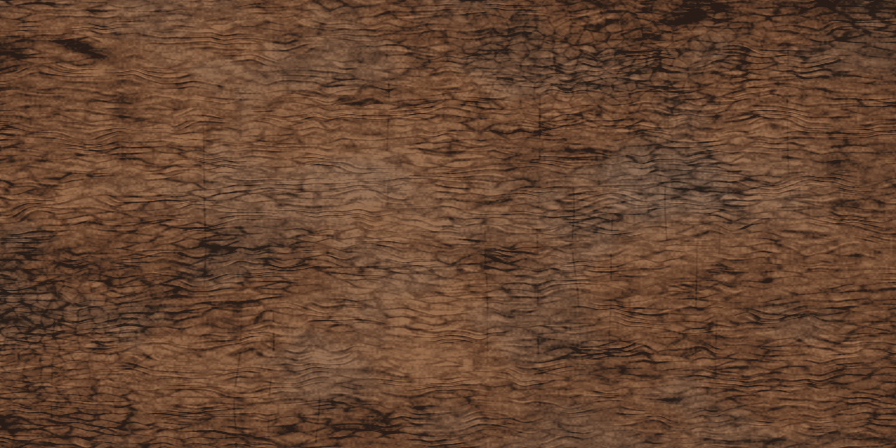
Write a Shadertoy shader that draws this texture.

```glsl
float hash(vec2 p) {
    vec3 q = fract(vec3(p.xyx) * 0.1031);
    q += dot(q, q.yzx + 33.33);
    return fract((q.x + q.y) * q.z);
}

float noise(vec2 p) {
    vec2 i = floor(p), f = fract(p);
    f = f * f * (3.0 - 2.0 * f);
    return mix(mix(hash(i), hash(i + vec2(1, 0)), f.x),
               mix(hash(i + vec2(0, 1)), hash(i + vec2(1, 1)), f.x), f.y);
}

float fbm(vec2 p) {
    float sum = 0.0, amp = 0.5;
    for (int i = 0; i < 5; i++) {
        sum += amp * noise(p);
        p = mat2(1.6, 1.2, -1.2, 1.6) * p + 17.3;
        amp *= 0.5;
    }
    return sum / 0.97;
}

// Soft elliptical patch
float blob(vec2 p, vec2 centre, vec2 size) {
    vec2 d = (p - centre) / size;
    return exp(-dot(d, d));
}

// Gap between nearest and second nearest cell points: zero on a crack
float cellGap(vec2 p) {
    vec2 i = floor(p), f = fract(p);
    float near = 8.0, next = 8.0;
    for (int y = -1; y <= 1; y++)
    for (int x = -1; x <= 1; x++) {
        vec2 o = vec2(x, y);
        vec2 site = o + vec2(hash(i + o), hash(i + o + 57.0)) - f;
        float d = length(site);
        next = min(next, max(near, d));
        near = min(near, d);
    }
    return next - near;
}

// Faint upright scratches, slightly tilted and broken
float scratches(vec2 p) {
    float sum = 0.0;
    for (int i = 0; i < 16; i++) {
        float k = float(i);
        float x = 2.0 * hash(vec2(k, 3.0)) + 0.14 * (hash(vec2(k, 7.0)) - 0.5) * p.y
                + 0.012 * noise(vec2(p.y * 9.0, k));
        float span = smoothstep(0.3, 0.05, abs(p.y - hash(vec2(k, 11.0))));
        float broken = smoothstep(0.3, 0.8, noise(vec2(p.y * 40.0, k)));
        sum += smoothstep(0.004, 0.0, abs(p.x - x)) * span * broken;
    }
    return sum;
}

void mainImage(out vec4 fragColor, in vec2 fragCoord) {
    vec2 p = fragCoord / iResolution.y;

    // Bend the grain gently, with small jogs across it
    vec2 q = p;
    q.y += 0.045 * (fbm(p * vec2(1.6, 2.5)) - 0.5);
    q.y += 0.008 * (noise(p * vec2(30.0, 14.0)) - 0.5);
    q.y += 0.007 * (noise(p * vec2(14.0, 26.0) + 5.0) - 0.5);

    // Short fissures between long flat cells
    float wear = smoothstep(0.3, 0.7, fbm(p * vec2(2.5, 5.0) + 40.0));
    float gaps = smoothstep(0.2, 0.75, noise(q * vec2(18.0, 55.0)));
    float fissure = smoothstep(0.38, 0.0, cellGap(q * vec2(15.0, 66.0)));
    fissure *= (0.3 + 0.7 * gaps) * (0.55 + 0.45 * wear);

    // Rows of thin dashes, each with a lit lip
    float row = fract(q.y * 68.0 + 2.2 * noise(q * vec2(11.0, 30.0) + 9.0)) - 0.5;
    float dashes = smoothstep(0.3, 0.75, noise(q * vec2(17.0, 72.0) + 33.0));
    float dash = smoothstep(0.3, 0.0, abs(row)) * dashes;
    float lip = smoothstep(0.22, 0.0, abs(row - 0.28)) * dashes;

    // Crazed skin in the upper right and lower left
    float crazed = blob(p, vec2(1.35, 0.88), vec2(0.45, 0.2))
                 + blob(p, vec2(0.1, 0.25), vec2(0.3, 0.2));
    float craze = smoothstep(0.3, 0.0, cellGap(q * vec2(30.0, 46.0) + 60.0)) * crazed;

    // Stains and knots with ragged edges
    vec2 s = p + 0.09 * (vec2(fbm(p * 9.0), fbm(p * 9.0 + 30.0)) - 0.5);
    float ragged = smoothstep(0.25, 0.65, fbm(q * vec2(14.0, 45.0) + 20.0));
    float stain = blob(s, vec2(1.56, 0.955), vec2(0.07, 0.02))
                + blob(s, vec2(0.16, 0.9), vec2(0.09, 0.016))
                + blob(s, vec2(0.01, 0.88), vec2(0.05, 0.03))
                + blob(s, vec2(1.9, 0.98), vec2(0.16, 0.025)) * 0.6
                + blob(s, vec2(0.29, 0.76), vec2(0.04, 0.11)) * 0.5;
    float streak = blob(s, vec2(1.17, 0.6), vec2(0.05, 0.09))
                 + blob(s, vec2(1.9, 0.65), vec2(0.06, 0.08))
                 + blob(s, vec2(1.1, 0.42), vec2(0.08, 0.06))
                 + blob(s, vec2(0.85, 0.06), vec2(0.25, 0.06));
    float worn = blob(s, vec2(1.52, 0.57), vec2(0.38, 0.1))
               + 0.4 * blob(s, vec2(0.85, 0.62), vec2(0.15, 0.08));

    // Sum the light and dark layers
    float tone = 0.72 + 0.58 * (fbm(p * vec2(2.2, 5.0) + 3.0) - 0.5);
    tone += 0.24 * (noise(q * vec2(14.0, 62.0) + 70.0) - 0.5);
    tone += 0.30 * (noise(q * vec2(45.0, 150.0)) - 0.5);
    tone += 0.26 * (noise(p * vec2(190.0, 230.0)) - 0.5);
    tone += 0.14 * lip + 0.17 * worn;
    tone -= 0.42 * fissure + 0.30 * dash + 0.26 * craze;
    tone -= (0.55 * stain + 0.32 * streak) * (0.3 + 0.7 * ragged);
    tone -= 0.2 * scratches(p);
    vec2 edge = (p - vec2(1.0, 0.52)) / vec2(1.0, 0.5);
    tone -= 0.13 * pow(abs(edge.x), 4.0) + 0.13 * pow(abs(edge.y), 4.0);
    tone = clamp(tone, 0.0, 1.0);

    // Umber to tan, greyed where the surface is worn or dusty
    vec3 wood = mix(vec3(0.16, 0.11, 0.085), vec3(0.39, 0.25, 0.165), smoothstep(0.0, 0.55, tone));
    wood = mix(wood, vec3(0.60, 0.43, 0.30), smoothstep(0.4, 1.08, tone));
    float dust = 0.4 * smoothstep(0.48, 0.72, fbm(p * vec2(4.0, 7.0) + 80.0));
    float grey = dot(wood, vec3(0.4, 0.4, 0.2));
    wood = mix(wood, grey * vec3(1.22, 0.96, 0.78), clamp(dust + 0.45 * worn, 0.0, 0.75));
    fragColor = vec4(wood, 1.0);
}
```
